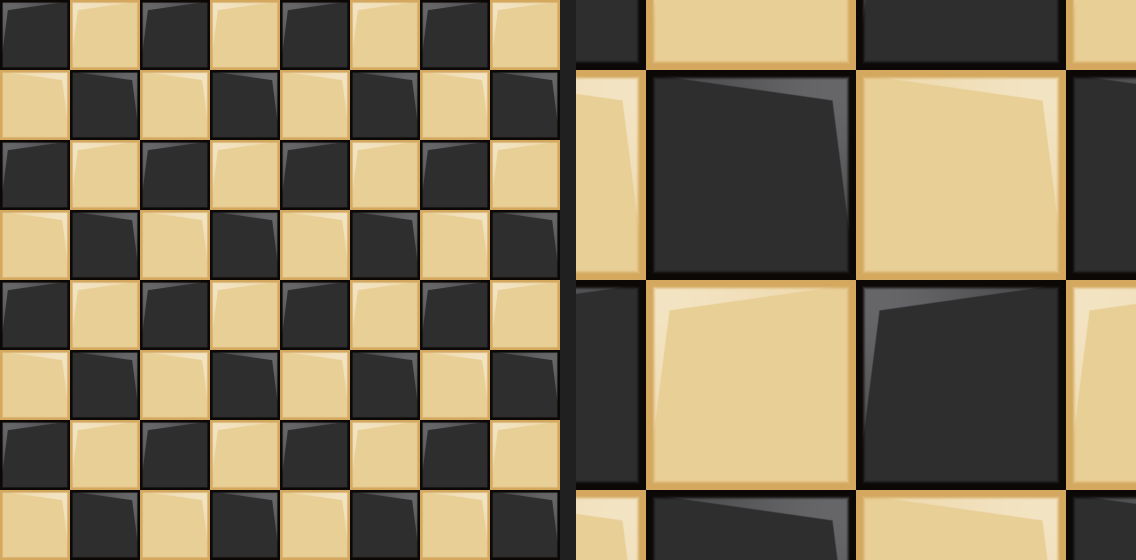
Left: the whole. Right: its middle third, enlarged.
Reproduce this pattern procedurally as a Shadertoy shader.

```glsl
#define TILES 8.0
#define SAMPLES 3
#define RIM_WIDTH 0.038
#define RIM_SOFTNESS 0.012
#define GLOSS_FADE 0.45
#define LIGHT_FACE vec3(0.91, 0.81, 0.59)
#define LIGHT_RIM vec3(0.83, 0.66, 0.37)
#define LIGHT_GLOSS vec3(0.95, 0.89, 0.76)
#define DARK_FACE vec3(0.18, 0.18, 0.185)
#define DARK_RIM vec3(0.045, 0.032, 0.025)
#define DARK_GLOSS vec3(0.40, 0.40, 0.41)

// Signed distance from p to the line through a and b
float lineDistance(vec2 p, vec2 a, vec2 b) {
    vec2 dir = normalize(b - a);
    vec2 d = p - a;
    return dir.x * d.y - dir.y * d.x;
}

// Bent reflection along the top and the lit side; p runs from the lit top corner
float glossMask(vec2 p) {
    vec2 bend = vec2(0.112, 0.145);
    vec2 topEnd = vec2(0.92, 0.03);
    vec2 sideEnd = vec2(0.035, 0.75);
    float inner = min(lineDistance(p, bend, topEnd), lineDistance(p, sideEnd, bend));
    float fade = 1.0 - GLOSS_FADE * smoothstep(0.1, 0.9, max(p.x, p.y));
    return fade * (1.0 - smoothstep(-0.004, 0.004, inner));
}

vec3 boardColor(vec2 uv) {
    // Tile index and local position, counted from the top left
    vec2 grid = vec2(uv.x, 1.0 - uv.y) * TILES;
    vec2 tile = floor(grid);
    vec2 p = fract(grid);

    // Checker parity, and the lit side swapped on every other row
    bool isDark = mod(tile.x + tile.y, 2.0) < 0.5;
    if (mod(tile.y, 2.0) > 0.5) p.x = 1.0 - p.x;

    vec3 face = isDark ? DARK_FACE : LIGHT_FACE;
    vec3 rim = isDark ? DARK_RIM : LIGHT_RIM;
    vec3 gloss = isDark ? DARK_GLOSS : LIGHT_GLOSS;

    // Glossy face inside a softly bevelled rim
    vec2 border = min(p, 1.0 - p);
    float edge = min(border.x, border.y);
    vec3 color = mix(face, gloss, glossMask(p));
    float inside = smoothstep(RIM_WIDTH - RIM_SOFTNESS, RIM_WIDTH + RIM_SOFTNESS, edge);
    return mix(rim, color, inside);
}

void mainImage(out vec4 fragColor, in vec2 fragCoord) {
    // Average a small grid of samples to smooth the tile seams
    vec3 sum = vec3(0.0);
    for (int j = 0; j < SAMPLES; j++) {
        for (int i = 0; i < SAMPLES; i++) {
            vec2 offset = (vec2(i, j) + 0.5) / float(SAMPLES) - 0.5;
            sum += boardColor((fragCoord + offset) / iResolution.xy);
        }
    }
    fragColor = vec4(sum / float(SAMPLES * SAMPLES), 1.0);
}
```
